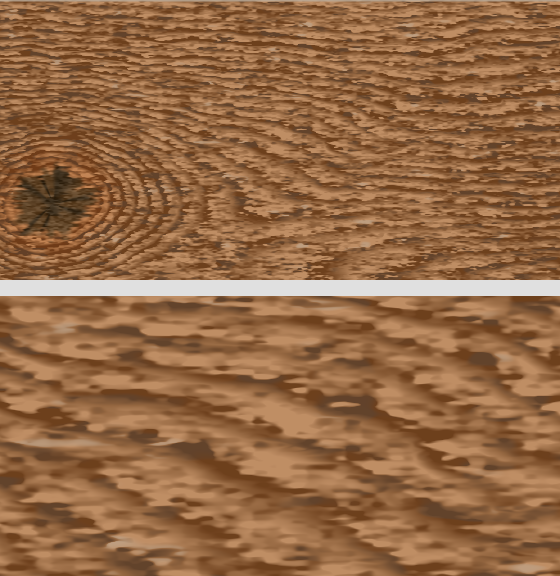
Top, the full canvas; bottom, a detail of the centre.
Reproduce this texture procedurally as a Shadertoy shader.

```glsl
vec2 hash2(vec2 c) {
    return fract(sin(vec2(dot(c, vec2(127.1, 311.7)), dot(c, vec2(269.5, 183.3)))) * 43758.5453);
}

// Soft cellular noise: each cell's random tone, blended by distance
float cellTone(vec2 p) {
    vec2 cell = floor(p);
    float sum = 0.0, total = 0.0;
    for (int j = -1; j <= 1; j++)
    for (int i = -1; i <= 1; i++) {
        vec2 id = cell + vec2(i, j);
        vec2 offset = id + 0.2 + 0.6 * hash2(id) - p;
        float weight = exp(-4.5 * dot(offset, offset));
        sum += weight * hash2(id + 37.0).x;
        total += weight;
    }
    return sum / total;
}

float softMin(float a, float b, float k) {
    float h = clamp(0.5 + 0.5 * (b - a) / k, 0.0, 1.0);
    return mix(b, a, h) - k * h * (1.0 - h);
}

// Growth level: rings of the knot and a low arch merge into sagging lines
float growthLevel(vec2 p, float knotDist) {
    float arch = length((p - vec2(2.0, 0.0)) * vec2(0.22, 1.0));
    float sag = p.y - 0.16 + 0.06 * exp(-3.0 * (p.x - 1.2) * (p.x - 1.2));
    return mix(softMin(knotDist, arch, 0.06), sag, smoothstep(0.38, 0.95, p.y));
}

void mainImage(out vec4 fragColor, in vec2 fragCoord) {
    vec2 p = fragCoord / iResolution.y;

    // Horizontal fibres at three scales
    float fibre = cellTone(p * vec2(24.0, 115.0)) - 0.5;
    float speck = cellTone(p * vec2(62.0, 185.0) + 51.0) - 0.5;
    float patchTone = cellTone(p * vec2(6.0, 26.0) + 13.0) - 0.5;

    // Gentle wander of the rings
    vec2 w = p;
    w.y += 0.008 * sin(7.0 * p.x + 5.0 * p.y) + 0.004 * sin(19.0 * p.x - 11.0 * p.y)
         + 0.002 * sin(43.0 * p.x + 23.0 * p.y);
    w.x += 0.012 * sin(13.0 * p.y + 3.0 * p.x);

    // Growth rings, round and close at the knot, long and flat away from it
    vec2 q = w - vec2(0.18, 0.28);
    float stretch = mix(0.75, 0.4, smoothstep(0.0, 1.0, length(q)));
    float knotDist = length(q * vec2(stretch, 1.0));
    float phase = 25.0 * growthLevel(w, knotDist) - 6.0 * exp(-8.0 * knotDist * knotDist);
    phase += 0.4 * fibre + 0.3 * speck + 0.25 * patchTone;
    float ring = fract(phase);
    float line = smoothstep(0.38, 0.76, ring) * (1.0 - smoothstep(0.78, 1.0, ring));
    line *= 0.65 + 0.6 * hash2(vec2(floor(phase), 4.0)).x;
    line *= clamp(1.0 + 1.2 * patchTone + 0.9 * fibre, 0.0, 1.6);
    line *= smoothstep(0.09, 0.14, knotDist);

    // Tone of the wood
    float tone = 0.49 + 1.25 * fibre + 1.05 * speck + 0.4 * patchTone;
    tone -= 0.85 * (line - 0.3);
    tone += 0.07 * sin(2.3 * p.x - 1.4) + 0.04 * sin(5.0 * p.x + 7.0 * p.y);
    vec2 shade = p - vec2(1.98, 0.33);
    tone -= 0.25 * exp(-12.0 * dot(shade, shade));
    tone -= 0.15 * exp(-9.0 * knotDist * knotDist);
    tone = clamp(tone, -0.08, 1.15);

    float greyness = cellTone(p * vec2(18.0, 60.0) + 91.0);
    vec3 darkWood = mix(vec3(0.45, 0.27, 0.13), vec3(0.41, 0.28, 0.18), smoothstep(0.45, 0.7, greyness));
    vec3 midWood = vec3(0.58, 0.40, 0.25);
    vec3 paleWood = vec3(0.71, 0.52, 0.36);
    vec3 color = tone < 0.5 ? mix(darkWood, midWood, tone * 2.0)
                            : mix(midWood, paleWood, tone * 2.0 - 1.0);
    color = mix(color, vec3(0.74, 0.68, 0.61), 0.5 * smoothstep(0.78, 0.95, greyness) * smoothstep(0.5, 0.9, tone));

    // Knot: ragged star with radial cracks and a warm rim
    float angle = atan(q.y, q.x);
    float radius = length(q * vec2(0.85, 1.0)) + 0.04 * fibre;
    float edge = 0.118 + 0.01 * sin(5.0 * angle + 1.0) + 0.008 * sin(11.0 * angle) + 0.006 * sin(17.0 * angle + 2.0);
    float crack = pow(0.5 + 0.5 * sin(7.0 * angle + 2.0 * sin(3.0 * angle)), 3.0);
    crack = max(crack, 1.0 - smoothstep(0.01, 0.05, radius));
    vec3 knotColor = mix(vec3(0.36, 0.26, 0.15), vec3(0.19, 0.15, 0.09), crack) + 0.18 * speck;
    color = mix(color, color * vec3(1.02, 0.93, 0.83), 1.0 - smoothstep(0.13, 0.24, radius));
    color = mix(color, knotColor, 0.92 * (1.0 - smoothstep(edge - 0.025, edge + 0.015, radius)));

    // Pale strip along the top edge
    color = mix(color, vec3(0.74, 0.68, 0.61), 0.8 * smoothstep(0.991, 0.998, p.y));
    fragColor = vec4(color, 1.0);
}
```
